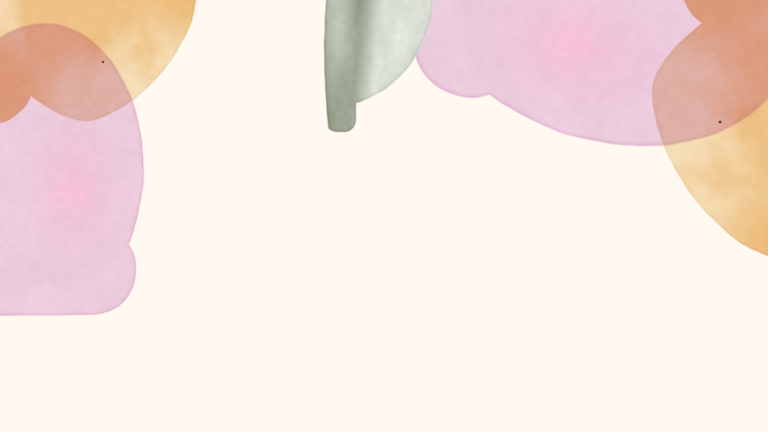
This background is drawn by a WebGL 1 fragment shader. Its source:

```glsl
precision highp float;
// Watercolour corner blossoms and a sage leaf on warm cream paper.
uniform vec2 u_resolution;

#define CANVAS_HEIGHT 4.32
#define EDGE_WOBBLE 0.022
#define GRAIN 0.035
#define PAPER vec3(1.0, 0.976, 0.949)
#define PINK vec3(0.925, 0.805, 0.868)
#define ROSE vec3(0.955, 0.735, 0.83)
#define PALE_AMBER vec3(0.963, 0.87, 0.715)
#define DEEP_AMBER vec3(0.915, 0.70, 0.42)
#define PALE_CORAL vec3(0.875, 0.69, 0.65)
#define DEEP_CORAL vec3(0.86, 0.57, 0.42)
#define DARK_SAGE vec3(0.60, 0.625, 0.55)
#define LIGHT_SAGE vec3(0.865, 0.885, 0.845)

float hash(vec2 p) {
  p = fract(p * vec2(0.1031, 0.1030));
  p += dot(p, p.yx + 33.33);
  return fract((p.x + p.y) * p.x * 17.0);
}

float noise(vec2 p) {
  vec2 i = floor(p), f = fract(p);
  f = f * f * (3.0 - 2.0 * f);
  return mix(mix(hash(i), hash(i + vec2(1, 0)), f.x),
             mix(hash(i + vec2(0, 1)), hash(i + vec2(1, 1)), f.x), f.y);
}

float fbm(vec2 p) {
  float sum = 0.0, amp = 0.5;
  for (int i = 0; i < 5; i++) {
    sum += amp * noise(p);
    p = mat2(1.6, 1.2, -1.2, 1.6) * p + 7.3;
    amp *= 0.5;
  }
  return sum;
}

mat2 rotation(float a) {
  float c = cos(a), s = sin(a);
  return mat2(c, s, -s, c);
}

// Approximate distance to a superellipse; power 2 is an ellipse.
float ellipseDist(vec2 p, vec2 radius, float power) {
  vec2 q = pow(abs(p) / radius + 1e-4, vec2(power));
  return (pow(q.x + q.y, 1.0 / power) - 1.0) * min(radius.x, radius.y);
}

float boxDist(vec2 p, vec2 halfSize, float corner) {
  vec2 q = abs(p) - halfSize + corner;
  return length(max(q, 0.0)) + min(max(q.x, q.y), 0.0) - corner;
}

float coverage(float d, float px) { return smoothstep(px, -px, d); }

// Thin pigment line just inside an edge.
float rim(float d) { return exp(-abs(d + 0.012) * 80.0); }

// One blossom: pink petal, amber petal and their coral overlap.
vec3 paintBlossom(vec3 base, vec2 p, float px) {
  float wash = fbm(p * 2.6 + 20.0), grain = fbm(p * 17.0 + 30.0) - 0.48;
  vec2 q = p + EDGE_WOBBLE * (vec2(fbm(p * 5.0 + 40.0), fbm(p * 5.0 + 60.0)) - 0.48);

  float pinkD = min(ellipseDist(q - vec2(0.44, 1.68), vec2(1.0, 1.45), 2.0),
                    boxDist(q - vec2(0.3, 2.70), vec2(1.065, 0.455), 0.45));
  float amberD = min(ellipseDist(q - vec2(0.85, 0.0), vec2(1.11, 1.21), 1.6),
                     length(q - vec2(-0.1, 0.8)) - 0.44);
  float pinkIn = coverage(pinkD, px), amberIn = coverage(amberD, px);

  // Rose bloom in the petal centre
  vec2 bloom = (p - vec2(0.75, 1.88)) * vec2(2.6, 1.7);
  float rose = exp(-dot(bloom, bloom)) * (0.35 + wash * 0.7);
  vec3 pink = mix(PINK, ROSE, rose) + (wash - 0.48) * 0.05;
  pink -= rim(pinkD) * vec3(0.03, 0.08, 0.035);

  // Amber pools at the tip and the lobe, with feathered veins
  float pool = smoothstep(0.02, 0.6, -amberD + (wash - 0.5) * 0.9);
  pool = max(pool * 0.65, smoothstep(0.75, 0.1, length(p - vec2(1.8, -0.1))) * 0.8);
  pool = max(pool, smoothstep(0.75, 0.2, length(p - vec2(0.0, 0.85))) * 0.75);
  float veinPath = abs(p.x - p.y * 0.25 - 0.73 + (wash - 0.5) * 0.7);
  float vein = smoothstep(0.13, 0.0, veinPath) * smoothstep(0.5, 0.1, abs(p.y - 0.62));
  pool = clamp(pool + vein * 0.35 * smoothstep(0.3, 0.6, wash), 0.0, 1.0);
  vec3 amber = mix(PALE_AMBER, DEEP_AMBER, pool) - rim(amberD) * 0.025;
  vec3 coral = mix(PALE_CORAL, DEEP_CORAL, pool);
  coral -= (rim(pinkD) + rim(amberD)) * 0.02;

  vec3 paint = mix(amber, mix(pink, coral, amberIn), pinkIn) + grain * GRAIN;
  vec3 col = mix(base, paint, max(pinkIn, amberIn));
  float speck = coverage(length(p - vec2(1.03, 0.62)) - 0.009, px);
  return mix(col, vec3(0.2, 0.08, 0.06), speck);
}

// Leaf: a narrow dark fold beside a pale curved blade.
vec3 paintLeaf(vec3 base, vec2 p, float px) {
  float wash = fbm(p * vec2(7.0, 2.5)), grain = fbm(p * 22.0) - 0.48;
  vec2 q = p + EDGE_WOBBLE * 0.7 * (fbm(p * 6.0 + 9.0) - 0.48);
  float leftEdge = 3.24 + 0.07 * (q.y - 0.5) * (q.y - 0.5) - q.x;
  float bladeD = max(ellipseDist(q - vec2(3.3, -0.1), vec2(1.04, 1.17), 2.0), leftEdge);
  float foldD = max(boxDist(q - vec2(3.405, 0.4), vec2(0.155, 0.92), 0.12), leftEdge);
  float d = min(bladeD, foldD);

  float foldLine = 3.72 - 0.13 * p.y + (wash - 0.5) * 0.12;
  float light = smoothstep(-0.10, 0.16, p.x - foldLine);
  light = max(light, 0.45 * smoothstep(0.22, 0.0, abs(p.x - 3.38)) * smoothstep(1.2, 0.2, p.y));
  vec3 sage = mix(DARK_SAGE, LIGHT_SAGE, light);
  sage += (wash - 0.48) * 0.13 + grain * GRAIN * 1.5 - rim(d) * 0.07;
  return mix(base, sage, coverage(d, px) * 0.96);
}

void main() {
  float px = CANVAS_HEIGHT / u_resolution.y;
  vec2 p = vec2(gl_FragCoord.x, u_resolution.y - gl_FragCoord.y) * px;
  vec3 col = paintBlossom(PAPER, p, px);

  // The right blossom is the same one, turned and enlarged about its speck
  float scale = 1.26;
  vec2 turned = rotation(-1.83) * (p - vec2(7.2, 1.22)) / scale + vec2(1.03, 0.62);
  col = paintBlossom(col, turned, px / scale);
  col = paintLeaf(col, p, px);
  gl_FragColor = vec4(clamp(col, 0.0, 1.0), 1.0);
}
```
